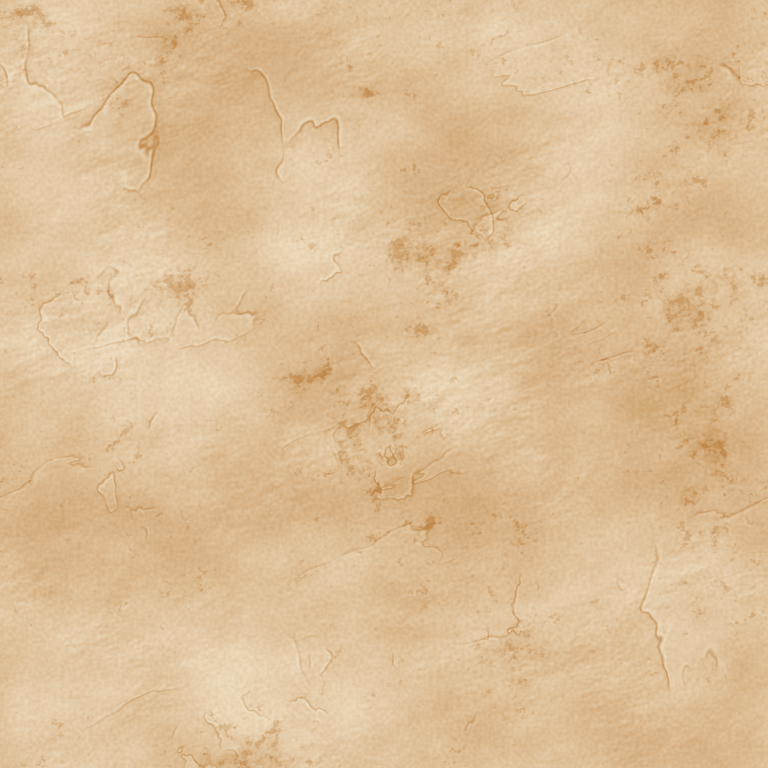
Give the GLSL for this texture, as a Shadertoy shader.

```glsl
// Weathered tan plaster: broad cloudy washes, rusty stains and crumbs,
// trowel relief, broken cracks with lit lips, and a fine sandy grain.
// All layers are gradient noise on wrapped lattices, so the square tiles.

const vec3 MID_TAN   = vec3(0.873, 0.755, 0.600);
const vec3 TONE_STEP = vec3(0.030, 0.055, 0.077); // colour change per unit of tone
const vec3 PALE_LIME = vec3(0.900, 0.830, 0.720);

// Unit gradient from an integer cell hash
vec2 cellGradient(vec2 cell, float seed) {
    uvec3 v = uvec3(vec3(cell, seed));
    v = v * 1664525u + 1013904223u;
    v.x += v.y * v.z; v.y += v.z * v.x; v.z += v.x * v.y;
    v ^= v >> 16u;
    v.x += v.y * v.z;
    float angle = float(v.x >> 16u) / 65536.0 * 6.28319;
    return vec2(cos(angle), sin(angle));
}

// Wraps a cell of the sheared lattice back into the base tile
vec2 wrapCell(vec2 cell, vec2 freq, float slant) {
    float turns = floor((cell.x + 0.5) / freq.x);
    cell += turns * vec2(-freq.x, slant);
    cell.y -= freq.y * floor((cell.y + 0.5) / freq.y);
    return floor(cell + 0.5);
}

float corner(vec2 cell, vec2 f, vec2 offset, vec2 freq, float slant, float seed) {
    return dot(cellGradient(wrapCell(cell + offset, freq, slant), seed), f - offset);
}

// Tiling gradient noise; features rise to the right by slant / freq.y
float gradientNoise(vec2 uv, vec2 freq, float slant, float seed) {
    vec2 p = uv * freq - vec2(0.0, slant * uv.x);
    vec2 cell = floor(p), f = p - cell;
    vec2 w = f * f * f * (f * (f * 6.0 - 15.0) + 10.0);
    float a = corner(cell, f, vec2(0, 0), freq, slant, seed);
    float b = corner(cell, f, vec2(1, 0), freq, slant, seed);
    float c = corner(cell, f, vec2(0, 1), freq, slant, seed);
    float d = corner(cell, f, vec2(1, 1), freq, slant, seed);
    return mix(mix(a, b, w.x), mix(c, d, w.x), w.y);
}

float fbm(vec2 uv, vec2 freq, float slant, int octaves, float gain, float seed) {
    float sum = 0.0, amp = 1.0;
    for (int i = 0; i < octaves; i++) {
        sum += amp * gradientNoise(uv, freq, slant, seed + float(i));
        amp *= gain;
        freq *= 2.0;
        slant *= 2.0;
    }
    return sum;
}

// Approximate signed distance to a jagged noise contour
float contourDistance(vec2 uv, vec2 freq, float slant, float level, float seed) {
    const float e = 0.0015;
    float here  = fbm(uv, freq, slant, 5, 0.48, seed);
    float right = fbm(uv + vec2(e, 0.0), freq, slant, 5, 0.48, seed);
    float above = fbm(uv + vec2(0.0, e), freq, slant, 5, 0.48, seed);
    return (here - level) / (length(vec2(right, above) - here) / e + 2.0);
}

float softLine(float d, float halfWidth) {
    return 1.0 - smoothstep(0.0, halfWidth, abs(d));
}

// Dark groove beside a lit lip, with a faint shade on the low side
float crackTone(float d, float depth, float width) {
    float shade = exp(-abs(d) / 0.008) * (1.0 - smoothstep(-0.002, 0.002, d));
    return depth * (0.4 * softLine(d - 1.4 * width, 1.2 * width)
                  - softLine(d, width) - 0.15 * shade);
}

// Keeps cracks to a few broken stretches
float patchMask(vec2 uv, vec2 freq, float low, float high, float seed) {
    return smoothstep(low, high, fbm(uv, freq, 0.0, 4, 0.6, seed));
}

// Bumps lit from the upper left
float reliefTone(vec2 uv, vec2 freq, float slant, float seed) {
    vec2 towardLight = vec2(-0.0015, 0.0025);
    return fbm(uv, freq, slant, 4, 0.65, seed)
         - fbm(uv + towardLight, freq, slant, 4, 0.65, seed);
}

void mainImage(out vec4 fragColor, in vec2 fragCoord) {
    vec2 uv = fragCoord / iResolution.xy;

    // Broad washes and finer mottling
    float tone = -0.02 + 2.6 * fbm(uv, vec2(3.0, 4.0), 0.0, 5, 0.5, 10.0);
    tone += 0.6 * fbm(uv, vec2(8.0, 12.0), 2.0, 4, 0.6, 20.0);

    // Grainy rusty stains, the crumbs around them and scattered pepper
    float stainField = fbm(uv, vec2(5.0, 6.0), 1.0, 5, 0.55, 30.0);
    float crumbField = fbm(uv, vec2(30.0, 34.0), 4.0, 4, 0.8, 40.0);
    float pepperField = fbm(uv, vec2(80.0, 90.0), 0.0, 2, 0.7, 50.0);
    float stain = smoothstep(0.28, 0.80, stainField + 0.3 * crumbField);
    float crumbs = smoothstep(0.70, 0.92, 0.85 * stainField + crumbField);
    float pepper = smoothstep(0.50, 0.72, 0.4 * stainField + pepperField);
    tone -= 1.4 * stain + 1.1 * crumbs + 0.8 * pepper;

    // Slanting trowel marks and rougher pitting
    float rough = patchMask(uv, vec2(4.0, 5.0), -0.1, 0.4, 70.0);
    tone += mix(0.4, 2.0, rough) * reliefTone(uv, vec2(9.0, 20.0), 6.0, 60.0);
    tone += mix(0.5, 1.2, rough) * reliefTone(uv, vec2(22.0, 26.0), 0.0, 65.0);

    // Slanting creases, steep cracks and small chipped outlines
    float crease = contourDistance(uv, vec2(3.0, 8.0), 3.0, 0.06, 80.0);
    float crack  = contourDistance(uv, vec2(5.0, 3.0), 1.0, 0.08, 90.0);
    float chip   = contourDistance(uv, vec2(9.0, 8.0), 0.0, 0.22, 100.0);
    float creaseArea = patchMask(uv, vec2(4.0), 0.12, 0.42, 110.0);
    float crackArea  = patchMask(uv, vec2(4.0), 0.18, 0.45, 120.0);
    float chipArea   = patchMask(uv, vec2(5.0), 0.25, 0.50, 130.0);
    tone += crackTone(crease, 1.5, 0.0020) * creaseArea;
    tone += crackTone(crack, 2.6, 0.0022) * crackArea;
    tone += crackTone(chip, 2.0, 0.0020) * chipArea;

    // Fine sandy grain
    tone += 0.85 * gradientNoise(uv, vec2(190.0), 0.0, 140.0);

    // Tone to colour, with pale lime showing on the raised flakes
    vec3 color = MID_TAN + TONE_STEP * clamp(tone, -4.0, 1.8);
    float flake = smoothstep(-0.001, 0.002, crack) * exp(-max(crack, 0.0) / 0.03) * crackArea;
    fragColor = vec4(mix(color, PALE_LIME, 0.25 * flake), 1.0);
}
```
